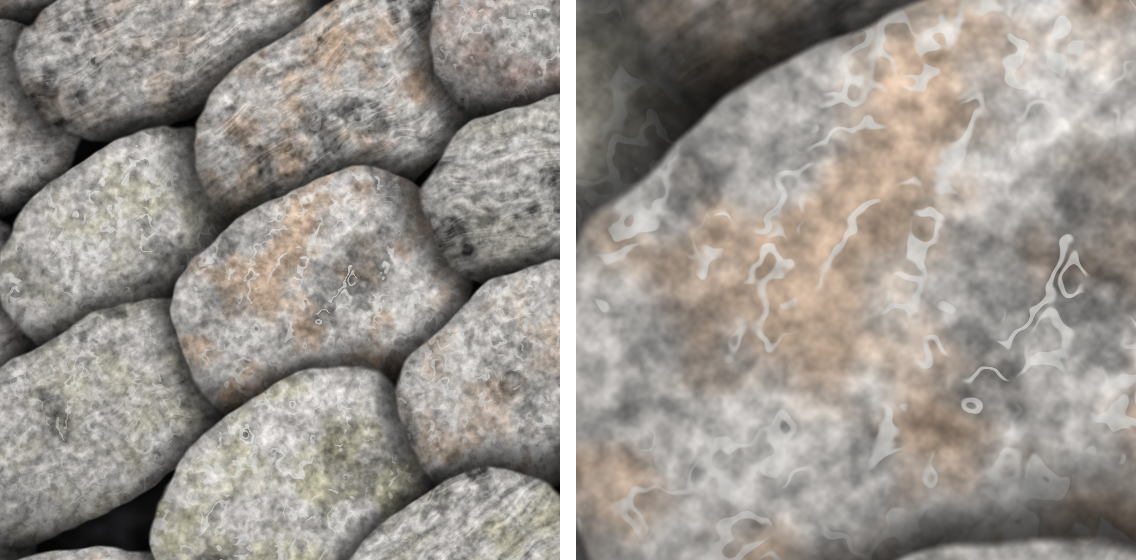
Left, the full canvas; right, a detail of the centre.
Reproduce this texture procedurally as a WebGL 1 fragment shader.

```glsl
precision highp float;
// Draws a pile of large weathered grey boulders with lichen, veins and dark gaps.

uniform vec2 u_resolution;

const vec2 CELL = vec2(0.45, 0.285);     // spacing of the stones
const vec2 RADII = vec2(0.268, 0.172);   // mean half-size of a stone
const float PILE_ANGLE = 0.48;           // common lean of the pile
const float TURN = 0.45;                 // random turn of each stone
const float JITTER = 0.22;               // random shift, in cells
const float ROUNDNESS = 2.5;             // superellipse exponent
const float SHADOW_WIDTH = 0.055;
const float SHADOW_DEPTH = 0.70;
const float EDGE_SOFTNESS = 0.003;

const vec3 GAP = vec3(0.15, 0.15, 0.16);
const vec3 GREY = vec3(1.00, 0.985, 0.97);
const vec3 OLIVE = vec3(0.92, 0.90, 0.76);
const vec3 RUST = vec3(0.96, 0.81, 0.68);
const vec3 MAUVE = vec3(0.94, 0.80, 0.79);
const vec3 LICHEN = vec3(0.81, 0.81, 0.80);

vec4 hash4(vec2 p) {
  vec4 q = fract(p.xyxy * vec4(0.1031, 0.1030, 0.0973, 0.1099));
  q += dot(q, q.wzxy + 33.33);
  return fract((q.xxyz + q.yzzw) * q.zywx);
}

float gradientAt(vec2 corner, vec2 offset) {
  return dot(hash4(corner).xy * 2.0 - 1.0, offset);
}

float noise(vec2 p) {
  vec2 i = floor(p), f = p - i;
  vec2 w = f * f * f * (f * (f * 6.0 - 15.0) + 10.0);
  vec2 e = vec2(1.0, 0.0);
  float low = mix(gradientAt(i, f), gradientAt(i + e, f - e), w.x);
  float high = mix(gradientAt(i + e.yx, f - e.yx), gradientAt(i + 1.0, f - 1.0), w.x);
  return 1.6 * mix(low, high, w.y);
}

float fbm(vec2 p) {
  float sum = 0.0, amplitude = 0.5;
  for (int i = 0; i < 3; i++) {
    sum += amplitude * noise(p);
    p = mat2(1.6, 1.2, -1.2, 1.6) * p + 7.3;
    amplitude *= 0.55;
  }
  return sum;
}

mat2 rotation(float a) {
  return mat2(cos(a), sin(a), -sin(a), cos(a));
}

// Surface of one stone: mottling, veins, soot, stains and lichen.
vec3 rock(vec2 p, vec4 traits) {
  vec2 s = p + traits.xy * 31.0;
  float patches = fbm(s * 6.0);
  float mottle = fbm(s * 24.0);
  float grain = fbm(s * 60.0 + 11.0);
  vec2 warp = 0.035 * vec2(patches, fbm(s * 8.0 + 19.0));
  float veins = fbm((s + warp) * vec2(11.0, 50.0));
  float banded = smoothstep(0.4, 0.75, traits.z);

  float tone = 0.69 + 0.32 * grain + 0.07 * (traits.w - 0.5);
  tone += mix(0.30 * mottle, 0.42 * veins, banded);
  tone -= 0.24 * smoothstep(0.10, 0.38, patches + 0.6 * mottle);
  tone -= 0.22 * banded * smoothstep(0.18, 0.4, veins + 0.4 * patches);

  vec3 stain = mix(OLIVE, RUST, smoothstep(0.35, 0.5, traits.x));
  stain = mix(stain, MAUVE, smoothstep(0.75, 0.85, traits.x));
  float stained = smoothstep(-0.15, 0.3, fbm(s * 9.0 + 43.0)) * mix(0.25, 0.9, traits.y);
  vec3 color = tone * mix(GREY, stain, stained);

  float spots = noise(s * 34.0 + 3.0 * mottle) - 0.5 * patches;
  float lichen = smoothstep(0.22, 0.42, spots) * (1.0 - 0.65 * banded);
  return mix(color, LICHEN + 0.15 * grain, 0.75 * lichen);
}

void main() {
  vec2 uv = gl_FragCoord.xy / u_resolution.y;
  float soft = max(EDGE_SOFTNESS, 0.75 / u_resolution.y);
  vec2 p = rotation(-PILE_ANGLE) * uv + vec2(3.1, 2.3);
  float wobble = 0.014 * noise(uv * 7.0) + 0.004 * noise(uv * 28.0);
  vec3 color = GAP * (1.0 + 0.5 * noise(uv * 30.0));

  // Paint from the back row to the front row, each stone over its shadow.
  for (int j = 2; j >= -2; j--) {
    float row = floor(p.y / CELL.y) + float(j);
    float shift = 0.5 * mod(row, 2.0);
    float column = floor(p.x / CELL.x - shift);
    for (int i = -2; i <= 2; i++) {
      vec2 id = vec2(column + float(i), row);
      vec4 place = hash4(id + 5.7);
      vec4 traits = hash4(id + 71.3);
      vec2 center = (id + vec2(0.5 + shift, 0.5) + JITTER * (place.xy - 0.5)) * CELL;
      vec2 q = rotation(TURN * (place.z - 0.5)) * (p - center);
      vec2 radii = RADII * (0.9 + 0.25 * vec2(place.w, traits.w));
      vec2 r = pow(abs(q) / radii + 0.0001, vec2(ROUNDNESS));
      float rim = pow(r.x + r.y, 1.0 / ROUNDNESS);
      float d = (rim - 1.0) * radii.y + wobble;

      color *= 1.0 - SHADOW_DEPTH * (1.0 - smoothstep(-0.01, SHADOW_WIDTH, d));
      if (d < soft) {
        float height = (rotation(PILE_ANGLE) * (p - center)).y / radii.y;
        float underside = smoothstep(0.25, 1.2, -height) * rim * rim;
        float light = 1.02 + 0.06 * height - 0.42 * underside;
        light *= 1.0 - 0.18 * smoothstep(-0.025, 0.0, d);
        color = mix(color, rock(q, traits) * light, 1.0 - smoothstep(-soft, soft, d));
      }
    }
  }
  gl_FragColor = vec4(clamp(color, 0.0, 1.0), 1.0);
}
```
